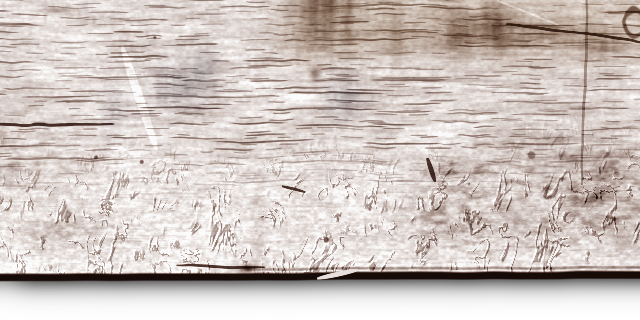
A Shadertoy shader for this texture:

```glsl
const vec3 WOOD_GAMMA = vec3(0.77, 1.0, 1.1);
const vec3 GRAY_GAMMA = vec3(0.88, 1.0, 0.97);
const vec3 TAN_GAMMA = vec3(0.74, 1.0, 1.25);
const float BASE_TONE = 0.87;
const float GRAIN = 0.3;
const float CRACK_DEPTH = 0.78;
const float FLAKE_DEPTH = 0.4;
const float SHADOW_REACH = 0.034;

float px;

float hash(vec2 p) {
  vec3 q = fract(p.xyx * vec3(0.1031, 0.103, 0.0973));
  q += dot(q, q.yzx + 33.33);
  return fract((q.x + q.y) * q.z);
}

float noise(vec2 p) {
  vec2 i = floor(p), f = fract(p);
  f = f * f * (3.0 - 2.0 * f);
  return mix(mix(hash(i), hash(i + vec2(1, 0)), f.x),
             mix(hash(i + vec2(0, 1)), hash(i + 1.0), f.x), f.y);
}

float fbm(vec2 p) {
  float sum = 0.0, amp = 0.533;
  for (int i = 0; i < 4; i++) {
    sum += amp * noise(p);
    p = p * 2.03 + 17.3;
    amp *= 0.5;
  }
  return sum;
}

float blob(vec2 p, float x, float y, float rx, float ry) {
  vec2 q = (p - vec2(x, y)) / vec2(rx, ry);
  return exp(-dot(q, q));
}

float disc(vec2 p, float x, float y, float r) {
  return 1.0 - smoothstep(-px, px, length(p - vec2(x, y)) - r);
}

// Tapered line from (ax, ay) to (bx, by)
float stroke(vec2 p, float ax, float ay, float bx, float by, float width) {
  vec2 a = vec2(ax, ay), d = vec2(bx, by) - a;
  float t = clamp(dot(p - a, d) / dot(d, d), 0.0, 1.0);
  float w = width * sqrt(4.0 * t * (1.0 - t));
  return (1.0 - smoothstep(w, w + px, length(p - a - t * d))) * smoothstep(0.0, 0.3 * px, w);
}

// Scattered horizontal splits, one candidate per cell
float splits(vec2 p, vec2 cells, float width) {
  vec2 g = p * cells;
  g.x += hash(vec2(floor(g.y), cells.x)) * 9.0;
  vec2 id = floor(g);
  float span = mix(0.2, 0.48, hash(id + 4.7));
  float taper = max(0.0, 1.0 - abs(fract(g.x) - 0.5) / span);
  float dist = abs(fract(g.y) - mix(0.25, 0.75, hash(id + 9.1))) / cells.y;
  float w = width * sqrt(taper);
  return step(hash(id + 2.3), 0.45) * smoothstep(0.0, 0.25, taper)
       * (1.0 - smoothstep(w * 0.4, w + px * 0.8, dist));
}

// Thin upright fissures in the peeling surface
float fissure(vec2 p) {
  float n = fbm(p * vec2(44, 19) + 3.0 * noise(p * 13.0));
  return (1.0 - smoothstep(0.015, 0.065, abs(n - 0.5))) * smoothstep(0.42, 0.64, noise(p * vec2(31, 25) + 40.0));
}

void mainImage(out vec4 fragColor, in vec2 fragCoord) {
  px = 1.0 / iResolution.y;
  vec2 p = fragCoord * px;
  vec2 w = p + vec2(0, 0.014 * noise(p * vec2(4, 3)) + 0.005 * noise(p * vec2(25, 8)) - 0.008);
  float low = 1.0 - smoothstep(0.36, 0.6, p.y + 0.12 * (noise(p * 4.0) - 0.5));

  // Fibres and mottling
  float fibre = fbm(w * vec2(10, 95)) - 0.5;
  float grit = fbm(p * vec2(85, 115)) - 0.5;
  float mottle = fbm(p * vec2(5, 7)) - 0.5;
  float streak = 0.6 * noise(p * vec2(34, 3)) + 0.4 * noise(p * vec2(75, 5));
  float tone = BASE_TONE + 0.05 * low + GRAIN * mix(fibre, 0.5 * fibre + 0.4 * grit, low) + 0.2 * grit + 0.16 * mottle;

  // Stains
  float tanArea = smoothstep(0.75, 1.0, p.x) * smoothstep(0.72, 0.88, p.y + 0.08 * mottle);
  float brown = blob(p, 1.02, 0.97, 0.14, 0.12) + 0.5 * blob(p, 1.24, 0.89, 0.03, 0.08)
    + 0.5 * blob(p, 1.43, 0.89, 0.04, 0.09) + 0.7 * blob(p, 1.55, 0.93, 0.05, 0.09)
    + 0.6 * blob(p, 1.62, 0.89, 0.28, 0.05) + 0.5 * blob(p, 1.89, 0.85, 0.07, 0.04);
  float gray = blob(p, 0.56, 0.73, 0.1, 0.08) + 0.8 * blob(p, 0.64, 0.8, 0.04, 0.06)
    + blob(p, 1.07, 0.69, 0.06, 0.07) + 0.7 * blob(p, 0.36, 0.66, 0.05, 0.08);
  float worn = blob(p, 1.82, 0.4, 0.36, 0.18) + 0.6 * blob(p, 1.4, 0.31, 0.14, 0.1)
    + 0.6 * blob(p, 0.06, 0.5, 0.18, 0.11) + 0.6 * blob(p, 0.2, 0.28, 0.14, 0.06)
    + blob(p, 1.42, 0.47, 0.1, 0.035) + 0.6 * blob(p, 0.81, 0.28, 0.02, 0.14);
  tone -= 0.1 * tanArea + brown * (0.12 + 0.42 * streak) + gray * (0.06 + 0.2 * streak);
  tone -= worn * (0.12 + 0.9 * max(0.0, fbm(w * vec2(24, 65)) - 0.44)) + 0.3 * blob(p, 0.18, 0.967, 0.05, 0.01);

  // Pale scrapes
  tone += 0.13 * (stroke(p, 0.38, 0.86, 0.49, 0.53, 0.012) + blob(p, 0.96, 0.695, 0.05, 0.014)
    + stroke(p, 1.55, 1.0, 1.75, 0.92, 0.002));

  // Peeling fissures with lit rims
  float peel = max(low, 0.6 * min(worn, 1.0));
  tone += peel * (0.14 * fissure(p + vec2(0.005, -0.004)) - FLAKE_DEPTH * fissure(p));

  // Splits along the fibres
  float crack = 0.0;
  for (float k = 0.0; k < 4.0; k++)
    crack = max(crack, (0.9 - 0.12 * k) * splits(w + k * 0.37, vec2(2.3 + 2.4 * k, 19.0 + 9.0 * k), 0.0024 - 0.0004 * k));
  crack *= mix(1.0, 0.15, low) * (0.45 + 0.55 * noise(p * vec2(9, 30)));
  crack += stroke(w, -0.1, 0.615, 0.36, 0.612, 0.0028) + stroke(w, 1.58, 0.928, 1.8, 0.9, 0.003)
    + stroke(w, 1.77, 0.905, 2.04, 0.868, 0.003) + stroke(w, 0.88, 0.417, 0.955, 0.395, 0.003)
    + stroke(w, 1.335, 0.51, 1.36, 0.435, 0.006) + stroke(w, 0.55, 0.17, 0.83, 0.165, 0.003)
    + 0.45 * stroke(p + vec2(0.006 * noise(p * 18.0), 0), 1.84, 1.05, 1.82, 0.42, 0.003);
  float ring = length((p - vec2(1.985, 0.93)) / vec2(0.04, 0.055)) + 0.25 * noise(p * 45.0);
  crack += 0.7 * (1.0 - smoothstep(0.06, 0.22, abs(ring - 0.9)));
  tone *= 1.0 - CRACK_DEPTH * min(crack, 1.0);

  // Nail holes
  float hole = 0.7 * disc(p, 1.661, 0.515, 0.012) + disc(p, 1.02, 0.25, 0.008) + disc(p, 0.443, 0.494, 0.006)
    + disc(p, 0.3, 0.508, 0.006) + disc(p, 0.484, 0.883, 0.004) + 0.7 * blob(p, 0.985, 0.768, 0.015, 0.023);
  tone *= 1.0 - 0.6 * min(hole, 1.0);

  // Rounded lip, dark underside and chips
  float wobble = 0.004 * (noise(vec2(p.x * 11.0, 2)) - 0.5);
  float under = mix(0.143, 0.152, p.x * 0.5) + wobble;
  float base = mix(0.121, 0.129, p.x * 0.5) + 0.5 * wobble;
  float lip = smoothstep(0.76, 0.84, p.x);
  tone -= 0.35 * lip * (1.0 - smoothstep(0.001, 0.004 + px, abs(p.y - under - 0.012)));
  tone *= 1.0 - 0.8 * blob(w, 0.775, 0.162, 0.025, 0.011);
  tone = mix(0.045, tone, smoothstep(under - px, under + 0.005, p.y));
  tone = mix(tone, 0.88, stroke(p, 0.99, 0.129, 1.12, 0.157, 0.006));

  // Colour and cast shadow
  vec3 tint = mix(WOOD_GAMMA, TAN_GAMMA, 0.7 * tanArea);
  tint = mix(tint, GRAY_GAMMA, min(gray, 1.0) * 0.8);
  vec3 wood = pow(vec3(clamp(tone, 0.03, 0.985)), tint);
  float drop = max(base - p.y, 0.0) / SHADOW_REACH;
  float shade = 1.0 - 0.58 * exp(-pow(drop, 1.3)) * mix(0.6, 1.0, smoothstep(0.0, 0.12, p.x));
  fragColor = vec4(mix(vec3(shade), wood, smoothstep(base - px, base + px, p.y)), 1);
}
```
